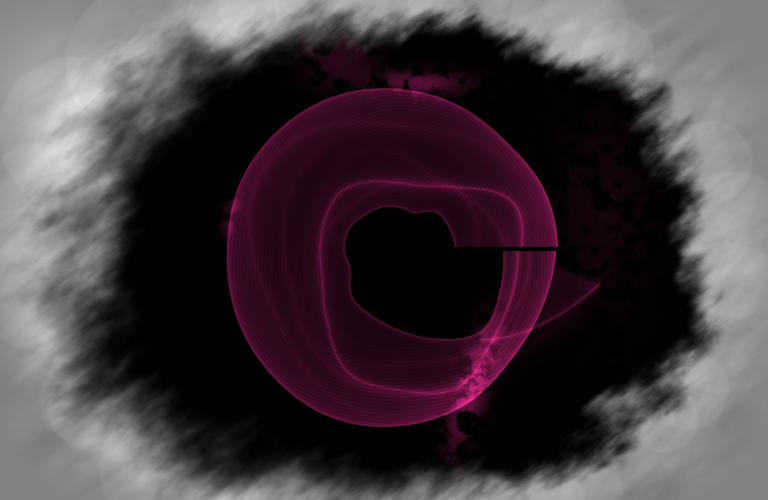
This background is drawn by a Shadertoy shader. Its source:

```glsl
// A folded magenta veil curls around a dark hole, framed by pale painted smoke.
// The veil is drawn in polar form from smooth radius profiles; the smoke is a
// superellipse roughened by layered noise, with translucent discs outside it.

const vec2  VEIL_CENTER = vec2(0.032, 0.002);
const vec2  DARK_CENTER = vec2(0.002, -0.014);
const vec2  DARK_SIZE   = vec2(0.590, 0.447);
const vec2  HALO_SIZE   = vec2(0.765, 0.595);
const vec3  MAGENTA     = vec3(0.74, 0.13, 0.45);
const vec3  BLACK       = vec3(0.006, 0.002, 0.005);
const float OUTER_GRAY  = 0.51;
const float LEFT_GRAY   = 0.69;
const float RIGHT_GRAY  = 0.60;
const float DISC_COUNT  = 22.0;
const float TAU         = 6.2831853;

// Radii at 16 equal steps of angle; the two ends meet at the seam.
const float HOLE[17] = float[17](.110, .106, .102, .077, .082, .090, .096, .108, .110,
                                 .106, .134, .144, .162, .194, .230, .216, .206);
const float FOLD[17] = float[17](.244, .244, .174, .136, .132, .146, .164, .162, .160,
                                 .168, .206, .268, .282, .300, .260, .242, .236);
const float RIM[17]  = float[17](.316, .312, .302, .310, .320, .332, .340, .346, .346,
                                 .354, .360, .364, .354, .338, .314, .308, .312);

float hash(vec2 p) { return fract(sin(dot(p, vec2(127.1, 311.7))) * 43758.5453); }

float noise(vec2 p) {
    vec2 i = floor(p), f = fract(p);
    f = f * f * (3.0 - 2.0 * f);
    return mix(mix(hash(i), hash(i + vec2(1, 0)), f.x),
               mix(hash(i + vec2(0, 1)), hash(i + vec2(1, 1)), f.x), f.y);
}

float fbm(vec2 p) {
    float sum = 0.0, gain = 0.5;
    for (int i = 0; i < 5; i++) {
        sum += gain * noise(p);
        p = mat2(1.6, 1.2, -1.2, 1.6) * p + 7.3;
        gain *= 0.5;
    }
    return sum;
}

// Catmull-Rom curve through a radius profile, turn in 0..1
float profile(float radii[17], float turn) {
    float x = turn * 16.0;
    int i = min(int(x), 15);
    float t = x - float(i);
    float a = radii[max(i - 1, 0)], b = radii[i], c = radii[i + 1], d = radii[min(i + 2, 16)];
    return b + 0.5 * t * (c - a + t * (2.0 * a - 5.0 * b + 4.0 * c - d + t * (3.0 * (b - c) + d - a)));
}

float glow(float d, float width) { return exp(-abs(d) / width); }

float smoke(vec2 p, out float cover) {
    vec2 q = abs(p - DARK_CENTER) / DARK_SIZE;
    float shape = pow(pow(q.x, 2.6) + pow(q.y, 2.6), 1.0 / 2.6);
    float rough = fbm(p * 7.0 + 3.0) - 0.48;
    float strokes = fbm(mat2(0.8, -0.6, 0.6, 0.8) * p * vec2(14.0, 38.0)) - 0.48;
    float softness = mix(0.23, 0.09, smoothstep(-0.45, 0.3, p.x + 0.35 * p.y));
    float edge = shape - 1.03 + 0.30 * rough + 0.16 * strokes;
    cover = smoothstep(-softness, softness, edge);

    // Bright band, fading into the flat outer gray
    float halo = length((p - DARK_CENTER) / HALO_SIZE);
    float band = 1.0 - smoothstep(0.90, 1.08, halo + 0.12 * rough);
    float lit = mix(LEFT_GRAY, RIGHT_GRAY, smoothstep(-0.5, 0.3, p.x));
    float gray = mix(OUTER_GRAY, lit, band);
    gray += 0.16 * exp(-dot(p - vec2(-0.66, 0.31), p - vec2(-0.66, 0.31)) / 0.018);
    gray += 0.25 * (rough + 0.6 * strokes) * (1.0 - smoothstep(1.15, 1.5, shape));

    // Translucent discs scattered along the halo
    for (float i = 0.0; i < DISC_COUNT; i++) {
        float a = TAU * (i + hash(vec2(i, 2.0))) / DISC_COUNT;
        float size = 0.07 + 0.09 * hash(vec2(i, 5.0));
        vec2 center = DARK_CENTER + vec2(cos(a), sin(a)) * HALO_SIZE * 0.91;
        gray += 0.028 * (1.0 - smoothstep(size - 0.006, size + 0.003, length(p - center)));
    }
    return gray;
}

float veil(vec2 p) {
    vec2 v = p - VEIL_CENTER;
    float r = length(v), angle = atan(v.y, v.x), turn = fract(angle / TAU + 1.0);
    float hole = profile(HOLE, turn), fold = profile(FOLD, turn), rim = profile(RIM, turn);
    float inside = smoothstep(-0.002, 0.002, r - hole) * smoothstep(-0.002, 0.002, rim - r);
    float s = (r - hole) / (rim - hole);

    // Sheet body, bright creases and soft inner waves
    float light = 0.15 + 0.10 * smoothstep(0.45, 0.95, s) + 0.20 * glow(r - rim, 0.016);
    light += 0.35 * glow(r - rim, 0.0025) + 0.35 * glow(r - hole, 0.004);
    light += 0.28 * glow(r - fold, 0.003) + 0.14 * glow(r - fold, 0.020);
    for (float k = 0.0; k < 4.0; k++) {
        float wave = 0.22 + 0.19 * k + 0.09 * sin(angle * (2.0 + mod(k, 2.0)) + k * 2.1);
        light += 0.11 * glow(s - wave, 0.045) * (0.6 + 0.4 * sin(angle + k * 1.7));
    }
    light *= 0.93 + 0.07 * sin(r * 900.0 + 12.0 * sin(angle * 3.0));
    light *= 1.0 + 0.35 * smoothstep(0.0, 0.3, v.x - 0.3 * v.y);

    // Pointed tail leaving the lower right
    float t = (p.x - 0.188) / 0.246;
    float tailArc = -0.180 + 0.114 * t * t;
    float tailTop = -0.066 + 0.42 * (0.434 - p.x);
    float span = smoothstep(0.0, 0.02, t) * (1.0 - smoothstep(0.98, 1.0, t));
    float tail = span * smoothstep(-0.002, 0.002, p.y - tailArc) * smoothstep(0.0, 0.01, tailTop - p.y);
    float lines = span * (0.35 * glow(p.y - tailArc, 0.003) + 0.10 * glow(p.y - tailArc + 0.05 * (1.0 - t), 0.018));
    float result = max(light * inside, 0.13 * tail * step(hole, r)) + lines;

    // Straight dark slit at the seam
    float slit = smoothstep(0.0055, 0.0035, abs(p.y - 0.002)) * step(0.142, p.x) * step(p.x, 0.352);
    return result * (1.0 - slit);
}

// Speckled paint within a soft ellipse
float splatter(vec2 p, vec2 center, vec2 size, float slant) {
    vec2 q = p - center;
    q.x -= slant * q.y;
    float mask = exp(-dot(q / size, q / size));
    return mask * smoothstep(0.42, 0.66, fbm(p * 45.0) + 0.15 * mask);
}

void mainImage(out vec4 fragColor, in vec2 fragCoord) {
    vec2 p = (fragCoord - 0.5 * iResolution.xy) / iResolution.y;
    float cover;
    float gray = smoke(p, cover);
    vec3 color = mix(BLACK, vec3(gray), cover);

    float paint = 0.55 * splatter(p, vec2(0.175, -0.28), vec2(0.035, 0.12), 0.30);
    paint += 0.45 * splatter(p, vec2(0.07, 0.335), vec2(0.09, 0.025), -0.4);
    paint += 0.20 * splatter(p, vec2(-0.09, 0.38), vec2(0.07, 0.06), 0.0);
    paint += 0.25 * splatter(p, vec2(-0.305, 0.07), vec2(0.018, 0.05), 0.2);
    paint += 0.10 * splatter(p, vec2(0.44, 0.08), vec2(0.10, 0.20), 0.0);
    color += MAGENTA * (veil(p) + paint) * (1.0 - 0.8 * cover);
    fragColor = vec4(clamp(color, 0.0, 1.0), 1.0);
}
```
